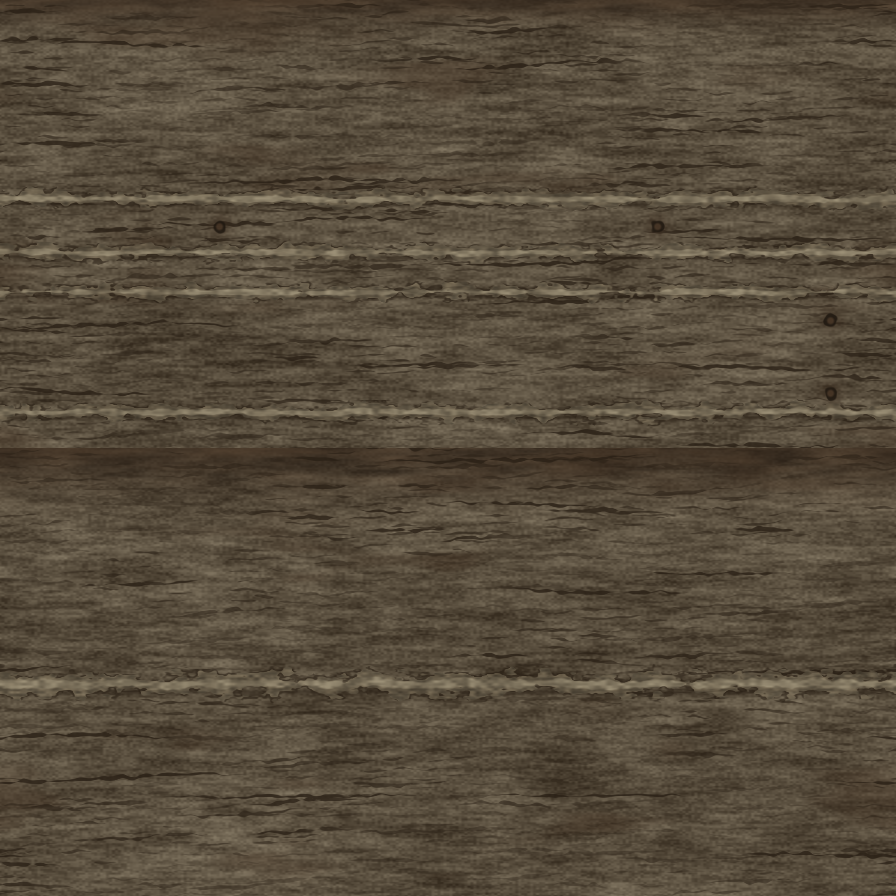
Write a Shadertoy shader that draws this texture.

```glsl
// Weathered brown timber: two stacked planks with horizontal grain, tapered
// cracks, stained upper edges, pale splintered ridges and a few nail heads.
// Everything is layered noise and scattered strokes that wrap across the width.

const vec3 DARK_WOOD  = vec3(0.215, 0.175, 0.125);
const vec3 LIGHT_WOOD = vec3(0.510, 0.465, 0.385);
const vec3 CRACK      = vec3(0.160, 0.122, 0.082);
const vec3 STAIN      = vec3(0.225, 0.168, 0.118);
const vec3 WORN       = vec3(0.410, 0.370, 0.295);
const vec3 PALE       = vec3(0.620, 0.575, 0.475);

vec4 hash4(vec2 p) {
    vec4 q = fract(p.xyxy * vec4(0.1031, 0.1030, 0.0973, 0.1099));
    q += dot(q, q.wzxy + 33.33);
    return fract((q.xxyz + q.yzzw) * q.zywx);
}

// Value noise whose cells wrap after freq.x steps across the canvas
float noise(vec2 uv, vec2 freq, float seed) {
    vec2 p = uv * freq, i = floor(p), f = fract(p);
    f = f * f * (3.0 - 2.0 * f);
    float x0 = mod(i.x, freq.x), x1 = mod(i.x + 1.0, freq.x);
    float y = i.y + seed * 57.0;
    return mix(mix(hash4(vec2(x0, y)).x, hash4(vec2(x1, y)).x, f.x),
               mix(hash4(vec2(x0, y + 1.0)).x, hash4(vec2(x1, y + 1.0)).x, f.x), f.y);
}

float fbm(vec2 uv, vec2 freq, float seed) {
    float sum = 0.0, amp = 0.55;
    for (int i = 0; i < 3; i++) {
        sum += amp * noise(uv, freq, seed + float(i));
        freq *= 2.0;
        amp *= 0.55;
    }
    return sum / 1.1;
}

// Tapered, slightly sloped strokes, one candidate per grid cell
float cracks(vec2 uv, vec2 grid, vec2 halfSize, float density, float seed, float px) {
    float mask = 0.0;
    vec2 base = floor(uv * grid);
    float rough = noise(uv, vec2(110.0, 230.0), seed + 5.0);
    float bend = (noise(uv, vec2(11.0, 9.0), seed + 8.0) - 0.5) * 0.008
               + (noise(uv, vec2(80.0, 60.0), seed + 9.0) - 0.5) * 0.0035;
    for (int j = -1; j <= 1; j++)
    for (int i = -1; i <= 1; i++) {
        vec2 cell = base + vec2(i, j);
        vec4 r = hash4(vec2(mod(cell.x, grid.x), cell.y + seed * 91.0));
        vec2 d = uv - (cell + 0.2 + 0.6 * r.xy) / grid;
        float t = d.x / (halfSize.x * (0.35 + 0.65 * r.z));
        float taper = 1.0 - t * t;
        float width = halfSize.y * taper * (2.2 * rough - 0.2);
        float off = abs(d.y + bend - (r.z - 0.45) * 0.08 * d.x);
        float line = 1.0 - smoothstep(-0.7 * px, 0.7 * px, off - width);
        mask = max(mask, line * smoothstep(0.0, 0.4, taper) * step(r.w, density));
    }
    return mask;
}

// Thin broken crest with a patchy worn border and ragged dark edges
vec3 addRidge(vec3 col, vec2 uv, float height, float halfWidth, float seed) {
    float wobble = (noise(uv, vec2(22.0, 1.0), seed) - 0.5) * 0.003;
    float d = (uv.y - height - wobble) / halfWidth;
    float chip = fbm(uv, vec2(56.0, 95.0), seed + 3.0);
    float crumb = noise(uv, vec2(150.0, 330.0), seed + 7.0);
    float gap = smoothstep(0.25, 0.6, noise(uv, vec2(64.0, 40.0), seed + 9.0));
    float reach = abs(d) + (chip - 0.5) * 5.0 + (crumb - 0.5) * 0.8;
    float border = 1.0 - smoothstep(1.1, 1.5, reach);
    float outline = smoothstep(1.0, 1.4, reach) * (1.0 - smoothstep(1.6, 2.2, reach));
    float core = 1.0 - smoothstep(0.3, 0.8, abs(d) + (chip - 0.5) * 1.6);
    float shadow = exp(-pow((d + 1.4) / 0.55, 2.0));
    col = mix(col, CRACK, 0.55 * shadow * smoothstep(0.3, 0.6, chip));
    col = mix(col, CRACK, 0.60 * outline * smoothstep(0.35, 0.65, crumb));
    col = mix(col, WORN * (0.65 + 0.7 * crumb), 0.60 * border);
    vec3 crest = mix(WORN, PALE, 0.2 + 0.8 * crumb);
    return mix(col, crest, core * (0.45 + 0.5 * gap));
}

// Small rusted head: solid dark disc, faint highlight and a stain around it
vec3 addNail(vec3 col, vec2 uv, vec2 center, float radius, float px) {
    vec2 p = uv - center;
    float d = length(p) + radius * 0.5 * (noise(uv, vec2(150.0), 90.0) - 0.5);
    col = mix(col, STAIN, 0.6 * exp(-pow(d / (radius * 1.7), 2.0)));
    float head = 1.0 - smoothstep(-px, px, d - radius);
    float middle = 1.0 - smoothstep(0.3, 0.75, length(p) / radius);
    return mix(col, mix(CRACK * 0.75, STAIN * 1.2, middle), 0.85 * head);
}

void mainImage(out vec4 fragColor, in vec2 fragCoord) {
    vec2 uv = fragCoord / iResolution.xy;
    float px = 1.0 / iResolution.y;
    float plank = step(0.5, uv.y);
    float seed = 3.0 + plank * 20.0;

    // Grain, fibres, broad weathering and faint crosswise smudges
    vec2 warped = uv + vec2(0.0, 0.008 * noise(uv, vec2(7.0, 11.0), seed));
    float grain = fbm(warped, vec2(16.0, 110.0), seed);
    float fibre = noise(warped, vec2(55.0, 320.0), seed + 11.0);
    float broad = fbm(uv, vec2(4.0, 10.0), seed + 4.0);
    float smudge = fbm(uv, vec2(18.0, 6.0), seed + 9.0);
    float speck = noise(uv, vec2(300.0, 480.0), seed + 13.0);
    float tone = 0.53 + 0.70 * (grain - 0.5) + 0.30 * (fibre - 0.5)
               + 0.36 * (broad - 0.5) + 0.28 * (smudge - 0.5) + 0.34 * (speck - 0.5);
    vec3 col = mix(DARK_WOOD, LIGHT_WOOD, clamp(tone, 0.0, 1.0));
    float rust = smoothstep(0.58, 0.8, fbm(uv, vec2(6.0, 24.0), seed + 15.0));
    col = mix(col, STAIN * 1.15, 0.4 * rust);

    // Stained upper edge of each plank
    float below = 0.5 + 0.5 * plank - uv.y;
    float depth = mix(0.048, 0.026, plank) * (0.6 + 0.8 * smudge);
    col = mix(col, STAIN * (0.6 + 0.8 * grain), 0.72 * exp(-pow(below / depth, 2.0)));

    // Long splits, medium fissures and short nicks, denser in some patches
    float patchy = smoothstep(0.3, 0.65, fbm(uv, vec2(5.0, 14.0), seed + 17.0));
    float split = cracks(uv, vec2(4.0, 13.0), vec2(0.20, 0.0017), 0.55, seed, px);
    float fissure = cracks(uv, vec2(10.0, 36.0), vec2(0.075, 0.0019), 0.50, seed + 2.0, px);
    float nick = cracks(uv, vec2(28.0, 95.0), vec2(0.028, 0.0011), 0.50, seed + 6.0, px);
    float wear = max(0.80 * split, (0.4 + 0.6 * patchy) * max(0.80 * fissure, 0.60 * nick));
    col = mix(col, CRACK, wear);

    // Ridges: height and half width
    vec2 ridges[5] = vec2[5](vec2(0.778, 0.0044), vec2(0.718, 0.0040),
        vec2(0.674, 0.0040), vec2(0.540, 0.0044), vec2(0.237, 0.0066));
    for (int i = 0; i < 5; i++)
        col = addRidge(col, uv, ridges[i].x, ridges[i].y, 40.0 + 11.0 * float(i));

    vec2 nails[4] = vec2[4](vec2(0.245, 0.747), vec2(0.734, 0.747),
        vec2(0.927, 0.642), vec2(0.927, 0.561));
    for (int i = 0; i < 4; i++) col = addNail(col, uv, nails[i], 0.0072, px);

    fragColor = vec4(col, 1.0);
}
```
